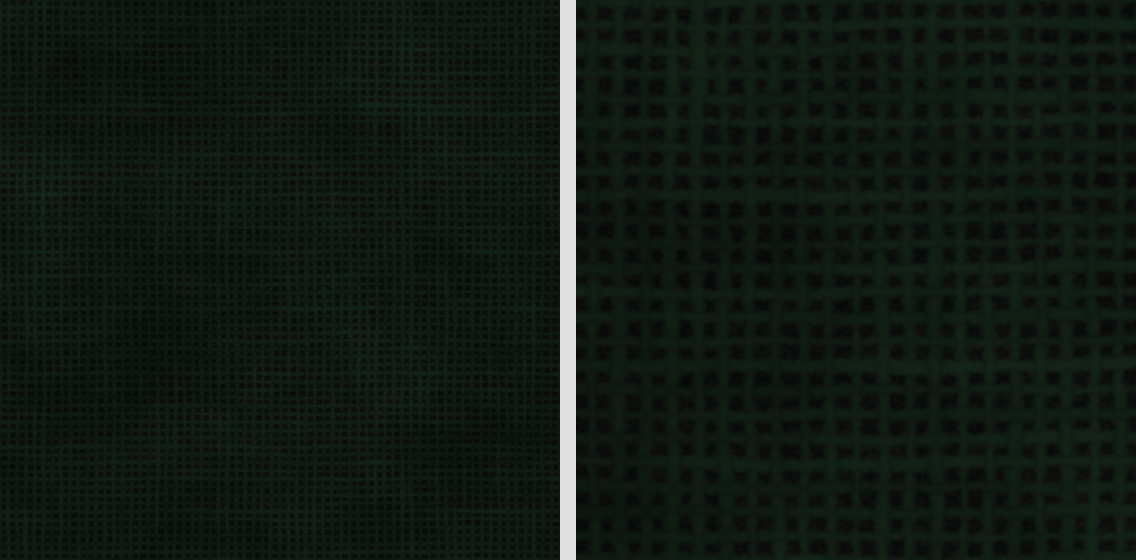
Left, the full canvas; right, a detail of the centre.
This texture is drawn by a Shadertoy shader. Its source:

```glsl
#define THREADS vec2(64.0, 69.0)
#define WARP_HALF 0.235
#define WEFT_HALF 0.255
#define WIDTH_VARIATION 0.09
#define WANDER 0.05
#define EDGE_SOFTNESS 0.12
#define FUZZ 0.16
#define CLOUDING 0.22
#define THREAD_LIGHT vec3(0.063, 0.120, 0.074)
#define THREAD_DARK vec3(0.054, 0.088, 0.062)
#define HOLE_COLOR vec3(0.028, 0.038, 0.034)
#define HOLE_FIBRE vec3(0.062, 0.066, 0.057)

float hash(vec2 p) {
    vec3 q = fract(vec3(p.xyx) * 0.1031);
    q += dot(q, q.yzx + 33.33);
    return fract((q.x + q.y) * q.z);
}

// Distance to the nearest scattered point
float cellular(vec2 p) {
    vec2 cell = floor(p);
    float nearest = 2.0;
    for (int y = -1; y <= 1; y++) {
        for (int x = -1; x <= 1; x++) {
            vec2 c = cell + vec2(x, y);
            vec2 point = c + vec2(hash(c), hash(c + 71.7));
            nearest = min(nearest, length(p - point));
        }
    }
    return nearest;
}

// Layered sines with drifting directions, roughly -1 to 1
float clouds(vec2 p) {
    float sum = 0.0, amplitude = 0.5;
    for (int i = 0; i < 5; i++) {
        sum += amplitude * sin(p.x + 1.7 * sin(p.y)) * cos(0.8 * p.y + sin(p.x));
        p = mat2(1.36, 1.12, -1.12, 1.36) * p + 2.3;
        amplitude *= 0.68;
    }
    return sum;
}

// Signed distance to a thread edge, in thread spacings
float threadDistance(float across, float along, float halfWidth, float seed) {
    float id = round(across);
    float phase = 6.2832 * hash(vec2(id, seed));
    float offset = WANDER * (sin(along * 0.43 + phase) + 0.6 * sin(along * 1.27 + phase * 3.0));
    float swell = sin(along * 0.71 + phase * 2.0) + sin(along * 0.19 + phase * 5.0);
    float width = halfWidth + WIDTH_VARIATION * (hash(vec2(id, seed + 9.0)) - 0.5 + 0.4 * swell);
    return abs(across - id - offset) - width;
}

// Rounded brightness across a thread
float roundness(float d) {
    return 1.0 - smoothstep(-0.30, 0.05, d);
}

// Tone of one thread, drifting along its length
float streak(float across, float along, float seed) {
    float id = round(across);
    float tone = hash(vec2(id, seed)) - 0.5;
    return tone + 0.35 * sin(along * 0.23 + 6.2832 * hash(vec2(id, seed + 4.0)));
}

void mainImage(out vec4 fragColor, in vec2 fragCoord) {
    vec2 uv = fragCoord / iResolution.xy;
    vec2 p = uv * THREADS;

    // Slight sag of the whole cloth
    p += 0.06 * vec2(sin(uv.y * 11.0 + 2.0 * sin(uv.x * 5.0)), sin(uv.x * 13.0 + uv.y * 4.0));

    // Fuzzy thread edges
    float fuzz = cellular(p * 3.2) - 0.45;
    float warp = threadDistance(p.x, p.y, WARP_HALF, 3.0) + FUZZ * fuzz;
    float weft = threadDistance(p.y, p.x, WEFT_HALF, 17.0) + FUZZ * fuzz;
    float soft = EDGE_SOFTNESS + 0.5 * THREADS.y / iResolution.y;
    float warpCover = 1.0 - smoothstep(-soft, soft, warp);
    float weftCover = 1.0 - smoothstep(-soft, soft, weft);

    // Plain weave: threads rise and dive at alternate crossings
    float lift = 0.5 + 0.5 * cos(3.14159 * p.x) * cos(3.14159 * p.y);
    float warpLight = roundness(warp) * (0.60 + 0.40 * lift);
    float weftLight = roundness(weft) * (1.0 - 0.40 * lift);
    float weftOnTop = weftCover * mix(1.0, smoothstep(0.7, 0.3, lift), warpCover);
    float light = mix(warpLight, weftLight, weftOnTop);
    float fibre = sin(p.x * 19.0 + 3.0 * sin(p.y * 2.1)) * (1.0 - weftOnTop)
                + sin(p.y * 19.0 + 3.0 * sin(p.x * 2.1)) * weftOnTop;
    light = clamp(light + 0.15 + 0.05 * fibre, 0.0, 1.0);
    vec3 thread = mix(THREAD_DARK, THREAD_LIGHT, light);

    // Loose fibres and uneven depth in the holes
    float stray = smoothstep(0.35, 0.75, cellular(p * vec2(3.4, 4.6) + 40.0));
    float depth = hash(floor(p) + 5.0);
    vec3 hole = mix(HOLE_COLOR, HOLE_FIBRE, 0.55 * stray + 0.40 * depth);

    // Broad fading, and streaks along single threads
    float tone = 1.0 + CLOUDING * clouds(uv * 7.0 + 1.5);
    tone += 0.10 * streak(p.x, p.y, 51.0) * warpCover;
    tone += 0.14 * streak(p.y, p.x, 87.0) * weftCover;

    float cover = 1.0 - (1.0 - warpCover) * (1.0 - weftCover);
    fragColor = vec4(mix(hole, thread, cover) * tone, 1.0);
}
```
